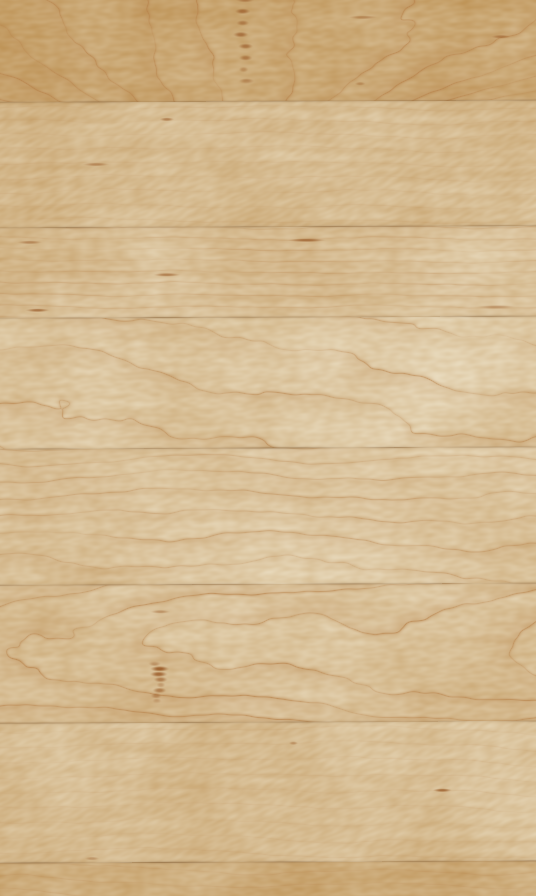
This texture is drawn by a Shadertoy shader. Its source:

```glsl
// Pale maple planks stacked as eight horizontal boards of uneven height.
// Each board has its own growth field whose contour lines become the grain;
// gradient noise adds mottling and fibre, hashed cells scatter brown flecks.

const int BOARDS = 8;
const float SEAMS[9] = float[9](-0.1, 0.038, 0.194, 0.348, 0.5, 0.646, 0.747, 0.887, 1.1);
// Growth field per board, bottom to top: rings across, arch, tilt along x, waviness
const vec4 GROWTH[8] = vec4[8](
    vec4(9.0, 0.0, 1.0, 0.8), vec4(9.0, 0.0, 0.8, 0.7),
    vec4(0.5, -2.0, 3.5, 0.9), vec4(6.5, 0.6, 0.6, 0.9),
    vec4(2.7, 0.0, 4.0, 0.9), vec4(8.0, 0.0, 0.5, 0.6),
    vec4(9.0, 0.0, 0.4, 0.6), vec4(0.4, 0.0, 7.0, 0.9));
// Finish per board: fan of the grain, fleck density, line strength, tone
const vec4 FINISH[8] = vec4[8](
    vec4(0.0, 0.0, 0.25, -0.30), vec4(0.0, 0.01, 0.16, -0.02),
    vec4(0.0, 0.00, 0.75, -0.06), vec4(0.0, 0.01, 0.50, 0.03),
    vec4(0.0, 0.01, 0.65, 0.06), vec4(0.0, 0.15, 0.36, 0.04),
    vec4(0.0, 0.02, 0.16, 0.00), vec4(1.0, 0.08, 0.75, -0.22));
// Stacked fleck marks: centre x, centre y, half height, row spacing
const vec4 KNOTS[2] = vec4[2](
    vec4(0.176, 0.239, 0.026, 0.006), vec4(0.272, 0.955, 0.055, 0.013));

const vec3 PALE_WOOD = vec3(0.890, 0.820, 0.690);
const vec3 WARM_WOOD = vec3(0.770, 0.620, 0.400);
const vec3 GRAIN_LINE = vec3(0.720, 0.510, 0.290);
const vec3 FLECK_BROWN = vec3(0.600, 0.350, 0.150);
const vec3 SEAM_DARK = vec3(0.540, 0.400, 0.240);
const vec2 FLECK_CELL = vec2(0.075, 0.0125);
const float BOARD_TILT = 0.004;
const float LINE_WIDTH = 0.0014;
const float LINE_FADE = 0.010;
const float SEAM_WIDTH = 0.0009;

vec2 hash2(vec2 p) {
    vec3 q = fract(p.xyx * vec3(0.1031, 0.1030, 0.0973));
    q += dot(q, q.yzx + 33.33);
    return fract((q.xx + q.yz) * q.zy);
}

// Gradient noise, about -0.7 to 0.7
float corner(vec2 cell, vec2 offset) {
    float angle = 6.2832 * hash2(cell).x;
    return dot(vec2(cos(angle), sin(angle)), offset);
}
float gradientNoise(vec2 p) {
    vec2 i = floor(p), f = p - i;
    vec2 w = f * f * f * (f * (f * 6.0 - 15.0) + 10.0);
    vec2 e = vec2(1.0, 0.0);
    return mix(mix(corner(i, f), corner(i + e.xy, f - e.xy), w.x),
               mix(corner(i + e.yx, f - e.yx), corner(i + e.xx, f - e.xx), w.x), w.y);
}

// Age of the wood at p; whole values are the ring borders
float growth(vec2 p, int board) {
    vec4 g = GROWTH[board];
    float v = (p.y - SEAMS[board]) / (SEAMS[board + 1] - SEAMS[board]);
    float u = v - 0.5;
    vec2 seed = vec2(17.3, 41.7) * float(board + 1);
    float along = g.z * (p.x - 0.25) / mix(1.0, 0.35 + v, FINISH[board].x);
    return g.x * u + 4.0 * g.y * u * u + along
        + g.w * gradientNoise(p * vec2(4.5, 8.0) + seed)
        + 0.35 * g.w * gradientNoise(p * vec2(13.0, 22.0) + seed)
        + 0.09 * gradientNoise(p * vec2(45.0, 80.0) + seed);
}

// Ring borders: a crisp line with a soft shade on one side
float grainLines(vec2 p, int board, float pixel) {
    const float e = 0.001;
    float h = growth(p, board);
    vec2 slope = vec2(growth(p + vec2(e, 0.0), board), growth(p + vec2(0.0, e), board)) - h;
    float steepness = max(length(slope) / e, 2.0);
    float after = fract(h) / steepness;
    float before = (1.0 - fract(h)) / steepness;
    float width = max(LINE_WIDTH, 0.6 * pixel);
    return max(exp(-min(after, before) / width), 0.42 * exp(-before / LINE_FADE));
}

float dash(vec2 p, vec2 halfSize) {
    return 1.0 - smoothstep(0.2, 1.3, length(p / halfSize));
}

float scatteredFlecks(vec2 p, float density) {
    vec2 cell = floor(p / FLECK_CELL);
    vec2 place = hash2(cell + 7.0), kind = hash2(cell + 91.0);
    vec2 local = (fract(p / FLECK_CELL) - 0.35 - 0.3 * place) * FLECK_CELL;
    float size = 0.004 + 0.014 * kind.y * kind.y;
    return step(kind.x, density) * dash(local, vec2(size, 0.0019)) * (0.35 + 0.5 * place.x);
}

float knotMark(vec2 p, vec4 knot) {
    vec2 q = p - knot.xy;
    float row = floor(q.y / knot.w);
    vec2 r = hash2(vec2(row + 60.0, knot.x * 100.0));
    vec2 local = vec2(q.x + 0.008 * (r.x - 0.5), (fract(q.y / knot.w) - 0.5) * knot.w);
    float ends = 1.0 - smoothstep(0.7 * knot.z, knot.z, abs(q.y));
    return ends * (0.3 + 0.6 * r.y) * dash(local, vec2(0.004 + 0.005 * r.y, 0.0028));
}

void mainImage(out vec4 fragColor, in vec2 fragCoord) {
    float pixel = 1.0 / iResolution.y;
    vec2 p = fragCoord * pixel;
    p.y -= BOARD_TILT * (p.x - 0.3);

    // Board under this point and distance to the nearest seam
    int board = 0;
    float seam = 1.0;
    for (int i = 1; i < BOARDS; i++) {
        if (p.y > SEAMS[i]) board = i;
        seam = min(seam, abs(p.y - SEAMS[i]));
    }
    vec4 finish = FINISH[board];
    vec2 q = p + float(board) * vec2(3.1, 5.7);

    // Wood tone: soft light, mottling, streaks and fibre, slanted on the plain boards
    float tone = 0.81 + finish.w - 1.3 * pow(p.y - 0.42, 2.0) - 0.9 * pow(p.x - 0.38, 2.0);
    tone += 0.26 * gradientNoise(q * vec2(4.0, 7.0)) + 0.22 * gradientNoise(q * vec2(11.0, 9.0));
    tone += 0.14 * gradientNoise(q * vec2(38.0, 30.0));
    tone += 0.20 * gradientNoise(q * vec2(6.0, 110.0));
    float slant = finish.z < 0.2 ? 65.0 : 12.0;
    tone += 0.25 * gradientNoise(vec2(q.x * 75.0, q.y * 190.0 - q.x * slant));
    vec3 color = mix(WARM_WOOD, PALE_WOOD, tone);

    // Grain that fades in and out along its length
    float wear = clamp(0.75 + 0.9 * gradientNoise(q * vec2(9.0, 25.0)), 0.2, 1.0);
    color = mix(color, GRAIN_LINE, finish.z * wear * grainLines(p, board, pixel));

    // Brown flecks and knots
    float fleck = scatteredFlecks(p, finish.y);
    for (int i = 0; i < 2; i++) fleck = max(fleck, knotMark(p, KNOTS[i]));
    color = mix(color, FLECK_BROWN, fleck);

    // Seams, unevenly tight
    float gap = clamp(0.42 + 0.7 * gradientNoise(vec2(p.x * 14.0, p.y * 9.0)), 0.12, 0.75);
    color = mix(color, SEAM_DARK, gap * exp(-seam / max(SEAM_WIDTH, 0.5 * pixel)));
    fragColor = vec4(color, 1.0);
}
```
